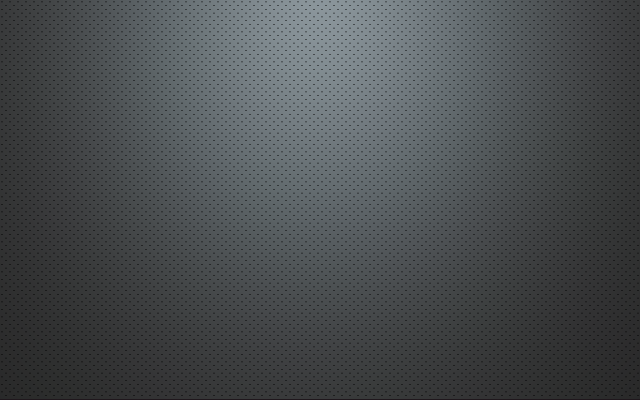
Write a Shadertoy shader that draws this pattern.

```glsl
#define COLUMNS 80.0
#define ROWS 53.333
#define HOLE_RADIUS 0.1
#define HOLE_SQUASH 1.4
#define HOLE_SHADE 0.37
#define RIM_LIGHT 0.01
#define GLOW_REACH 0.77
#define GLOW_FALLOFF 1.6
#define SHADE_LEVEL 0.132
#define GLOW_LEVEL 0.41
#define COOL_TINT vec3(1.0, 1.08, 1.12)
#define TINT_DRIFT 0.004

vec2 hashGradient(vec2 cell) {
    float angle = 6.2832 * fract(sin(dot(cell, vec2(127.1, 311.7))) * 4375.85);
    return vec2(cos(angle), sin(angle));
}

float gradientNoise(vec2 p) {
    vec2 i = floor(p), f = fract(p);
    vec2 u = f * f * f * (f * (f * 6.0 - 15.0) + 10.0);
    vec2 e = vec2(0.0, 1.0);
    float low = mix(dot(hashGradient(i), f),
                    dot(hashGradient(i + e.yx), f - e.yx), u.x);
    float high = mix(dot(hashGradient(i + e.xy), f - e.xy),
                     dot(hashGradient(i + e.yy), f - e.yy), u.x);
    return mix(low, high, u.y);
}

// Signed distance to the nearest hole of a staggered lattice, in cells
float holeDistance(vec2 p) {
    vec2 squash = vec2(1.0, HOLE_SQUASH);
    vec2 a = fract(p + 0.25) - 0.5;
    vec2 b = fract(p + 0.75) - 0.5;
    return min(length(a * squash), length(b * squash)) - HOLE_RADIUS;
}

float coverage(float dist, float pixel) {
    return clamp(0.5 - dist / pixel, 0.0, 1.0);
}

// Metal sheet lit from the middle of its top edge
vec3 sheetColor(vec2 uv) {
    float reach = length(vec2(2.0 * uv.x - 1.0, 1.0 - uv.y));
    float glow = exp(-pow(reach / GLOW_REACH, GLOW_FALLOFF));
    float level = SHADE_LEVEL + GLOW_LEVEL * glow;
    vec3 color = level * mix(vec3(1.0), COOL_TINT, smoothstep(0.12, 0.4, level));
    // Faint drift between green and violet
    float drift = TINT_DRIFT * gradientNoise(uv * vec2(6.0, 4.0));
    return color + drift * vec3(-0.5, 1.0, -0.5);
}

void mainImage(out vec4 fragColor, in vec2 fragCoord) {
    vec2 uv = fragCoord / iResolution.xy;
    vec2 p = vec2(uv.x, 1.0 - uv.y) * vec2(COLUMNS, ROWS);
    float pixel = ROWS / iResolution.y;

    vec3 color = sheetColor(uv);

    // Lit lower lip, then the hole itself
    float lip = coverage(holeDistance(p - vec2(0.0, 0.1)), pixel);
    color *= 1.0 + RIM_LIGHT * lip;
    color *= mix(1.0, HOLE_SHADE, coverage(holeDistance(p), pixel));

    // Thin dark strip along the bottom
    float strip = coverage(uv.y - 0.0025, 1.0 / iResolution.y);
    color = mix(color, vec3(0.12, 0.09, 0.11), strip);

    fragColor = vec4(color, 1.0);
}
```
